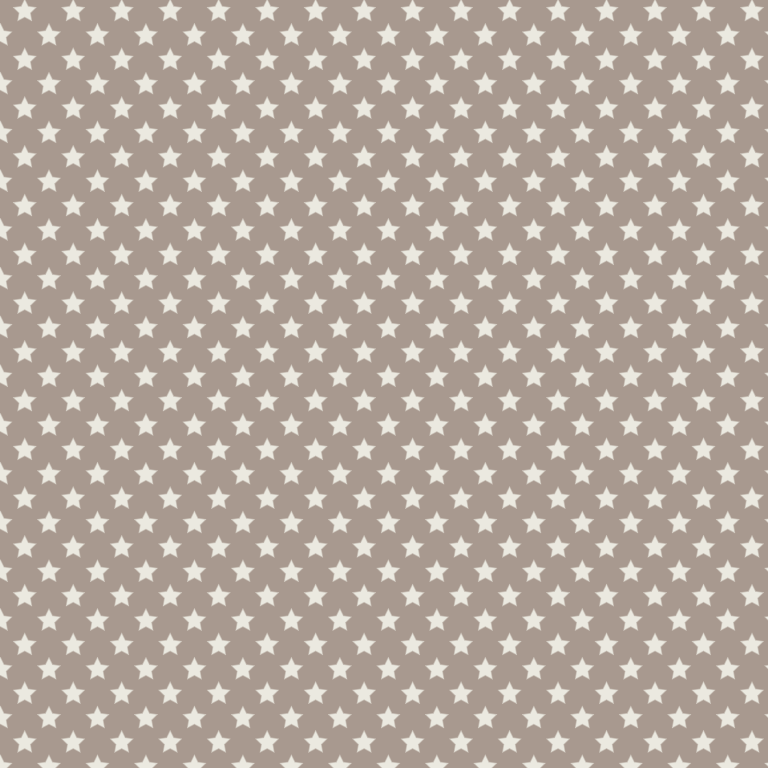
Give the GLSL for this pattern, as a Shadertoy shader.

```glsl
// Staggered rows of small cream five-pointed stars on a warm taupe ground.

const vec3 GROUND_COLOR = vec3(0.66, 0.60, 0.56);
const vec3 STAR_COLOR   = vec3(0.92, 0.915, 0.88);
const vec2 REPEATS      = vec2(15.84, 15.75);    // star pitches across and down
const vec2 FIRST_STAR   = vec2(0.0322, 0.9855);  // centre of the top left star
const float TIP_RADIUS  = 0.0156;
const float NOTCH_RATIO = 0.5;                   // inner radius / outer radius
const float SOFTNESS    = 0.0014;                // half width of the printed edge
const float SECTOR      = 6.2831853 / 5.0;

// Signed distance to an upright five-pointed star, negative inside.
float starDistance(vec2 p) {
    // Fold into half of one arm.
    float angle = atan(p.x, p.y);
    angle = abs(mod(angle + 0.5 * SECTOR, SECTOR) - 0.5 * SECTOR);
    vec2 folded = length(p) * vec2(sin(angle), cos(angle));

    // Distance to the edge running from tip to notch.
    vec2 tip = vec2(0.0, TIP_RADIUS);
    vec2 notch = TIP_RADIUS * NOTCH_RATIO * vec2(sin(0.5 * SECTOR), cos(0.5 * SECTOR));
    vec2 edge = notch - tip;
    vec2 fromTip = folded - tip;
    float along = clamp(dot(fromTip, edge) / dot(edge, edge), 0.0, 1.0);
    float side = edge.x * fromTip.y - edge.y * fromTip.x;
    return length(fromTip - edge * along) * sign(side);
}

// Offset from the nearest centre of a rectangular lattice.
vec2 latticeOffset(vec2 p, vec2 pitch) {
    return (fract(p / pitch + 0.5) - 0.5) * pitch;
}

void mainImage(out vec4 fragColor, in vec2 fragCoord) {
    vec2 p = fragCoord / iResolution.y - FIRST_STAR;
    vec2 pitch = 1.0 / REPEATS;

    // Two interleaved lattices make the half-drop arrangement.
    float dist = min(starDistance(latticeOffset(p, pitch)),
                     starDistance(latticeOffset(p - 0.5 * pitch, pitch)));

    float blur = max(SOFTNESS, 0.7 / iResolution.y);
    float coverage = 1.0 - smoothstep(-blur, blur, dist);
    fragColor = vec4(mix(GROUND_COLOR, STAR_COLOR, coverage), 1.0);
}
```
